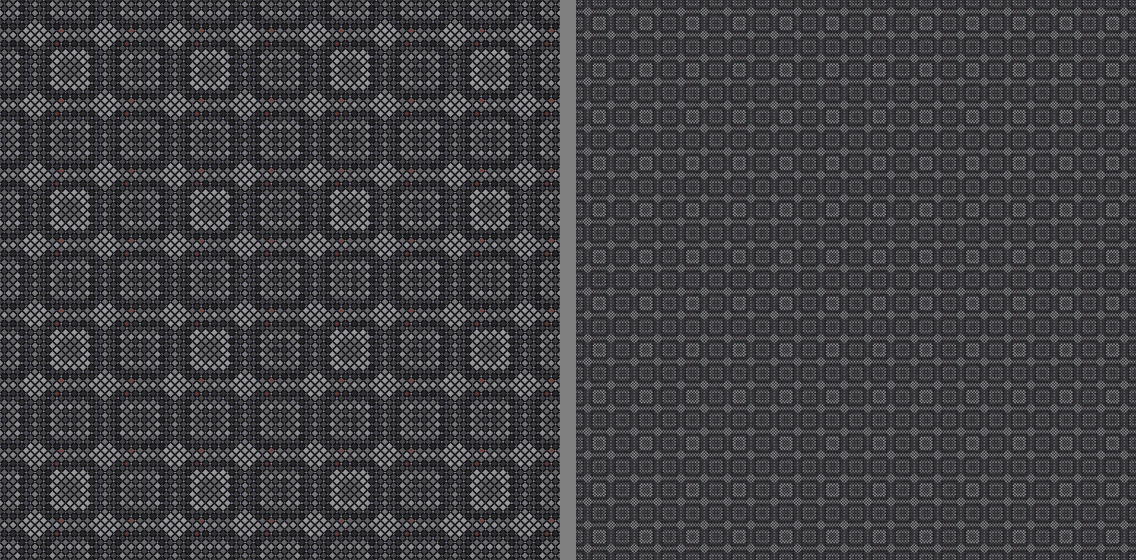
Left, the tile; right, the same tile 3 across and 3 down.
Reproduce this pattern procedurally as a WebGL 1 fragment shader.

```glsl
precision highp float;
// A woven mesh of small grey diamonds, 64 across, shaded into 8 by 8 concentric square medallions.
// Each diamond takes one tone from its place in the medallion; dark diagonal threads and pale
// knots are drawn over it with distance functions. All counts are whole, so the cloth tiles.

uniform vec2 u_resolution;

const float CELLS = 8.0;      // medallions across and down
const float MESH = 8.0;       // diamonds across one medallion
const float THREAD = 0.085;   // half width of a thread, in diamonds
const float KNOT = 0.105;     // knot radius, in diamonds

const vec3 THREAD_COLOR = vec3(0.04, 0.04, 0.05);
const vec3 KNOT_COLOR = vec3(0.62, 0.62, 0.78);
const vec3 FLECK_COLOR = vec3(0.50, 0.22, 0.19);

float hash(vec2 p) {
  return fract(sin(dot(p, vec2(127.1, 311.7))) * 43758.5453);
}

// Coverage of a shape with signed distance d, softened over one pixel.
float cover(float d, float pixel) {
  return 1.0 - smoothstep(-0.6 * pixel, 0.6 * pixel, d);
}

// Rotates to the diagonal axes, where threads lie on whole numbers.
vec2 toDiagonal(vec2 p) {
  return vec2(p.x + p.y, p.x - p.y);
}

vec2 fromDiagonal(vec2 d) {
  return 0.5 * vec2(d.x + d.y, d.x - d.y);
}

// Grey level of the diamond at c, measured from the medallion centre.
float medallionTone(vec2 c, float bright) {
  vec2 q = abs(c);
  float ring = max(q.x, q.y);
  float corner = max(4.0 - q.x, 4.0 - q.y);
  float weave = step(0.25, abs(fract(q.x) - 0.5));

  float tone = mix(mix(0.25, 0.40, weave), 0.40, bright);          // core
  if (ring > 1.3) tone = mix(mix(0.40, 0.54, weave), 0.58, bright); // pale ring
  if (ring > 2.3 || q.x + q.y > 4.1) tone = mix(0.17, 0.26, weave); // dark ring
  if (q.x > 3.3) tone = mix(0.27, 0.46, step(3.8, q.x));            // upright band
  if (q.y > 3.3) tone = mix(0.40, 0.55, step(3.8, q.y));            // level band
  if (corner < 1.1) tone = 0.58;                                    // junction
  return tone;
}

// Soft bevel: lighter toward the upper left of each diamond.
float bevel(vec2 offset) {
  return 1.0 + 0.22 * dot(offset, vec2(-0.5, 0.8));
}

float fleck(vec2 p, vec2 center, float pixel) {
  return cover(length(p - center) - 0.20, pixel);
}

void main() {
  vec2 uv = gl_FragCoord.xy / u_resolution;
  float count = CELLS * MESH;
  float pixel = count / min(u_resolution.x, u_resolution.y);
  vec2 p = uv * count;

  // Diamond under this point and the medallion that holds it
  vec2 diagonal = toDiagonal(p);
  vec2 center = fromDiagonal(floor(diagonal) + 0.5);
  vec2 cell = floor(center / MESH + 0.5);
  vec2 local = center - cell * MESH;
  vec2 odd = mod(cell, 2.0);

  // Diamond face with slight wear
  float wear = hash(mod(floor(center * 2.0 + 0.5), 2.0 * count)) - 0.5;
  float tone = medallionTone(local, odd.x * odd.y);
  float face = tone * bevel(p - center) + 0.05 * wear;
  vec3 color = face * vec3(0.995, 0.995, 1.02);

  // Threads along both diagonals
  vec2 nearest = diagonal - floor(diagonal + 0.5);
  float threadDistance = min(abs(nearest.x), abs(nearest.y)) * 0.7071;
  color = mix(color, THREAD_COLOR, cover(threadDistance - THREAD, pixel));

  // Knots at the crossings, strongest among the dark diamonds
  float knot = cover(length(nearest) * 0.7071 - KNOT, pixel);
  float knotStrength = mix(0.85, 0.12, smoothstep(0.24, 0.48, tone));
  color = mix(color, KNOT_COLOR, knot * knotStrength);

  // Two rusty flecks in every medallion
  vec2 inCell = p - MESH * floor(p / MESH + 0.5);
  float rust = max(fleck(inCell, vec2(-1.0, -3.5), pixel),
                   fleck(inCell, vec2(-1.5, 3.0), pixel));
  color = mix(color, FLECK_COLOR, 0.75 * rust);

  gl_FragColor = vec4(color, 1.0);
}
```
